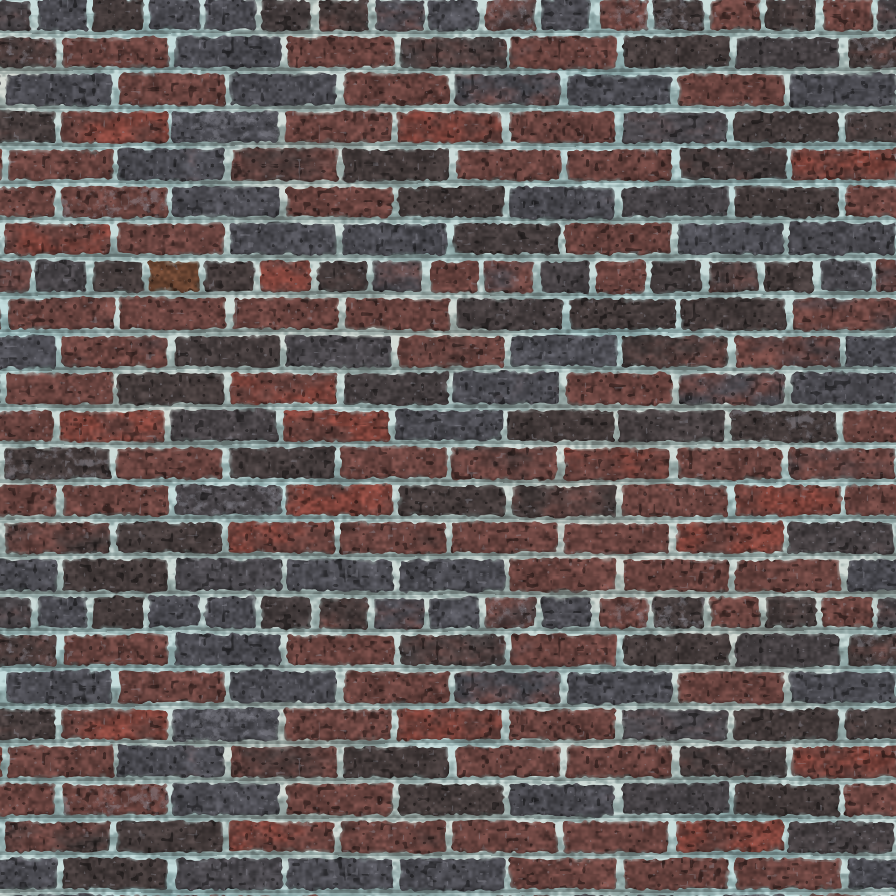
Reproduce this texture procedurally as a Shadertoy shader.

```glsl
// Weathered brick wall: 24 courses of 8 stretchers, with three courses of 16 headers.
// Each brick is a rounded box with noisy edges; hashes choose its fired colour,
// and layered value noise supplies grain, stains and chalky mortar.

const float COURSES = 24.0;
const float STRETCHERS = 8.0;
const float JOINT = 0.088;          // half joint width, in course heights

const vec3 UMBER = vec3(0.265, 0.230, 0.228);
const vec3 SLATE = vec3(0.290, 0.290, 0.315);
const vec3 RED = vec3(0.405, 0.262, 0.245);
const vec3 BRIGHT_RED = vec3(0.500, 0.250, 0.215);
const vec3 OCHRE = vec3(0.450, 0.270, 0.170);
const vec3 MORTAR_DARK = vec3(0.400, 0.440, 0.435);
const vec3 MORTAR_MID = vec3(0.580, 0.645, 0.640);
const vec3 MORTAR_PALE = vec3(0.820, 0.860, 0.850);

float hash(vec2 p) {
    vec3 a = fract(vec3(p.xyx) * 0.1031);
    a += dot(a, a.yzx + 33.33);
    return fract((a.x + a.y) * a.z);
}

float noise(vec2 p) {
    vec2 i = floor(p), f = fract(p);
    f = f * f * (3.0 - 2.0 * f);
    return mix(mix(hash(i), hash(i + vec2(1, 0)), f.x),
               mix(hash(i + vec2(0, 1)), hash(i + vec2(1, 1)), f.x), f.y);
}

float fbm(vec2 p) {
    float sum = 0.0, amp = 0.53;
    for (int i = 0; i < 4; i++) {
        sum += amp * noise(p);
        p = p * 2.03 + 17.3;
        amp *= 0.5;
    }
    return sum;
}

float roundedBox(vec2 p, vec2 halfSize, float radius) {
    vec2 q = abs(p) - halfSize + radius;
    return length(max(q, 0.0)) + min(max(q.x, q.y), 0.0) - radius;
}

// Lower courses reuse the brick pattern of higher ones.
float patternCourse(float course) {
    return course < 16.0 ? course : course < 22.0 ? course - 16.0 : course - 8.0;
}

// Fired clay: brick tone, cloudy stains, pitted grain and salt bloom.
vec3 brickColor(vec2 local, vec2 id) {
    vec2 p = local + 40.0 * vec2(hash(id + 3.1), hash(id + 8.7));
    float tone = hash(id + 21.4), rarity = hash(id + 57.9);
    float cloud = fbm(p * vec2(1.3, 2.2));

    vec3 dark = mix(UMBER, SLATE, smoothstep(0.25, 0.75, hash(id + 5.3)));
    float redness = smoothstep(0.40, 0.62, tone + 0.28 * (cloud - 0.5));
    vec3 color = mix(dark, RED, redness);
    color = mix(color, BRIGHT_RED, 0.75 * step(0.92, tone) * smoothstep(0.3, 0.7, cloud));
    color = mix(color, OCHRE, 0.7 * step(0.985, rarity));

    float grain = noise(p * 11.0) * 0.55 + noise(p * vec2(5.0, 7.0)) * 0.45;
    color *= 0.64 + 0.72 * grain;
    color *= 0.88 + 0.24 * cloud;
    color *= 1.0 - 0.4 * smoothstep(0.74, 0.9, noise(p * 8.0 + 9.0));

    float speck = smoothstep(0.84, 0.98, noise(p * 10.0 + 31.0));
    float bloom = step(rarity, 0.06) * smoothstep(0.5, 0.75, fbm(p * 5.0));
    return mix(color, vec3(0.58, 0.58, 0.62), 0.35 * speck + 0.4 * bloom);
}

// Mortar: shaded beneath each brick, chalky on the ledge below and in upright joints.
vec3 mortarColor(vec2 wall, float ledge, float upright) {
    float patches = fbm(wall * vec2(1.6, 2.4));
    float grit = noise(wall * 9.0);
    float light = 0.18 + 0.34 * ledge + 0.30 * upright
                + 0.75 * (patches - 0.5) + 0.42 * (grit - 0.4);
    vec3 color = mix(MORTAR_DARK, MORTAR_MID, smoothstep(0.0, 0.5, light));
    color = mix(color, MORTAR_PALE, smoothstep(0.45, 0.9, light));
    float cool = noise(wall * vec2(0.25, 0.45) + 4.0);
    return color * mix(vec3(1.03, 1.0, 0.98), vec3(0.92, 1.01, 1.03), cool);
}

void mainImage(out vec4 fragColor, in vec2 fragCoord) {
    vec2 uv = fragCoord / iResolution.xy;
    vec2 wall = vec2(uv.x, 1.0 - uv.y) * COURSES + vec2(0.0, 0.09);
    float pixel = COURSES / iResolution.y;

    // Courses alternate by half a brick, with a little laying error.
    float sag = 0.05 * (noise(vec2(wall.x * 0.4, floor(wall.y + 0.5))) - 0.5);
    float y = wall.y + sag;
    float course = floor(y);
    float seed = patternCourse(course);
    bool header = seed == 0.0 || seed == 7.0;
    float count = header ? 2.0 * STRETCHERS : STRETCHERS;
    float width = COURSES / count;
    float shift = header ? 0.61 : 0.03 + 0.5 * mod(course, 2.0);
    shift += 0.05 * (hash(vec2(seed, 2.7)) - 0.5);
    float x = uv.x * count - shift;
    vec2 id = vec2(mod(floor(x), count), seed);

    // Brick outline with uneven size and crumbled edges.
    vec2 local = vec2((fract(x) - 0.5) * width, fract(y) - 0.5);
    vec2 error = vec2(hash(id + 1.3), hash(id + 6.1)) - 0.5;
    vec2 halfSize = vec2(width, 1.0) * 0.5 - JOINT - vec2(0.03, 0.012) * error.yx;
    float d = roundedBox(local - error * vec2(0.07, 0.03), halfSize, 0.07);
    d += 0.07 * (noise(wall * 3.5) - 0.5) + 0.07 * (noise(wall * 9.0 + 5.0) - 0.5);
    float brickMask = 1.0 - smoothstep(-0.7 * pixel, 0.7 * pixel, d);

    float ledge = smoothstep(0.05, -0.1, local.y);
    float upright = smoothstep(0.44, 0.38, abs(local.y));
    vec3 mortar = mortarColor(wall, ledge, upright);
    vec3 brick = brickColor(local, id);

    // Mortar smears and a thin dark crevice soften the rim.
    float rim = smoothstep(-0.10, 0.0, d);
    brick = mix(brick, mortar, 0.45 * rim * smoothstep(0.45, 0.8, noise(wall * 4.0 + 60.0)));
    brick *= 1.0 - 0.22 * rim * smoothstep(-0.1, 0.4, local.y);

    fragColor = vec4(clamp(mix(mortar, brick, brickMask), 0.0, 1.0), 1.0);
}
```
